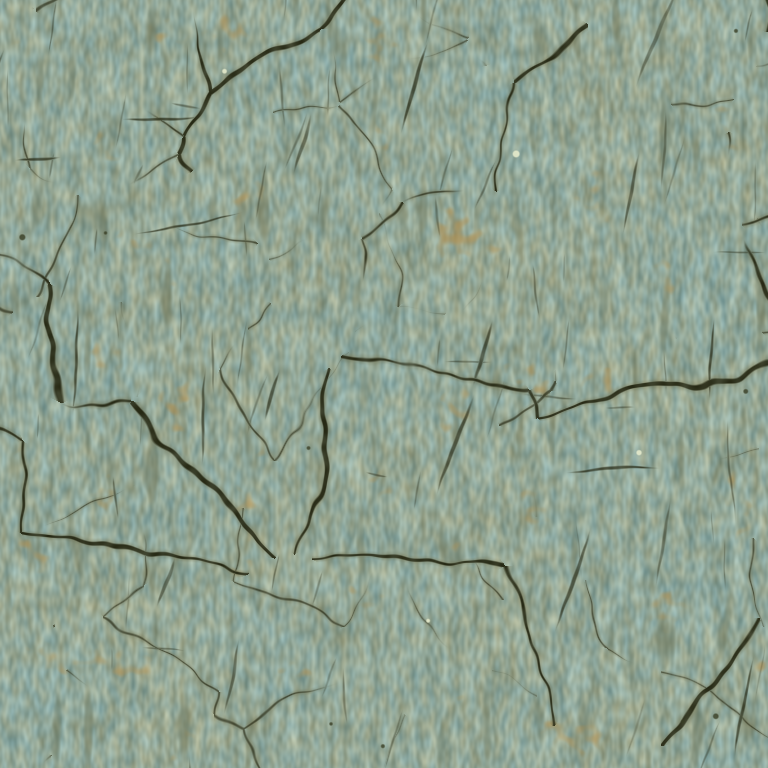
This texture is drawn by a WebGL 2 fragment shader. Its source:

```glsl
#version 300 es
precision highp float;

uniform vec2 u_resolution;
out vec4 fragColor;

vec2 hash2(vec2 p) {
    vec3 q = fract((p.xyx + 17.0) * vec3(0.1031, 0.1030, 0.0973));
    q += dot(q, q.yzx + 33.33);
    return fract((q.xx + q.yz) * q.zy);
}

float cornerSlope(vec2 corner, vec2 offset) {
    float angle = 6.2832 * hash2(corner).x;
    return dot(vec2(cos(angle), sin(angle)), offset);
}

float gradientNoise(vec2 p) {
    vec2 i = floor(p), f = fract(p);
    vec2 u = f * f * f * (f * (f * 6.0 - 15.0) + 10.0);
    vec2 e = vec2(1.0, 0.0);
    return mix(mix(cornerSlope(i, f), cornerSlope(i + e, f - e), u.x),
               mix(cornerSlope(i + e.yx, f - e.yx), cornerSlope(i + 1.0, f - 1.0), u.x), u.y);
}

vec2 noisePair(vec2 p) {
    return vec2(gradientNoise(p), gradientNoise(p + 41.7));
}

vec2 cellSite(vec2 cell) {
    return cell + 0.08 + 0.84 * hash2(cell);
}

// Broken cell borders: x is the dark core, y the worn rim
vec2 cracks(vec2 p, float scale, float bias, float maxWidth, float soft) {
    vec2 q = p * scale, home = vec2(0.0), rival = vec2(0.0);
    float nearest = 1e3, border = 1e3;
    for (int k = 0; k < 9; k++) {
        vec2 cell = floor(q) + vec2(k % 3 - 1, k / 3 - 1);
        float d = distance(q, cellSite(cell));
        if (d < nearest) { nearest = d; home = cell; }
    }
    vec2 a = cellSite(home) - q;
    for (int k = 0; k < 25; k++) {
        vec2 cell = home + vec2(k % 5 - 2, k / 5 - 2);
        if (cell == home) continue;
        vec2 b = cellSite(cell) - q;
        float d = dot(0.5 * (a + b), normalize(b - a));
        if (d < border) { border = d; rival = cell; }
    }
    border /= scale;
    float opening = hash2(home + rival + 5.0).x + 0.6 * gradientNoise(p * 6.0 + scale) - bias;
    float width = maxWidth * clamp(0.25 + opening * 1.6, 0.0, 1.0);
    float present = smoothstep(0.0, 0.12, opening);
    return present * vec2(1.0 - smoothstep(width - soft, width + soft, border),
                          1.0 - smoothstep(0.0, 2.0 * width + 0.004, border));
}

// Short tapered splits, mostly close to upright
float splits(vec2 p, float scale, float share, float maxWidth, float soft) {
    vec2 q = p * scale;
    float ink = 0.0;
    for (int k = 0; k < 9; k++) {
        vec2 cell = floor(q) + vec2(k % 3 - 1, k / 3 - 1);
        vec2 look = hash2(cell + 71.0), kind = hash2(cell + 133.0);
        if (kind.x > share) continue;
        float angle = mix(-0.1, 0.4, look.x) + (kind.y > 0.86 ? 1.4 : 0.0);
        vec2 along = vec2(sin(angle), cos(angle));
        vec2 d = q - cellSite(cell + 19.0) + 19.0;
        float t = dot(d, along) / mix(0.16, 0.46, look.y);
        float side = abs(dot(d, vec2(along.y, -along.x))) / scale;
        float width = maxWidth * (1.0 - min(t * t, 1.0)) * mix(0.5, 1.0, look.x);
        float line = 1.0 - smoothstep(width - soft, width + soft, side);
        ink = max(ink, line * (1.0 - smoothstep(0.6, 1.0, abs(t))) * mix(0.45, 1.0, kind.y));
    }
    return ink;
}

float specks(vec2 p, float scale, float share, float radius, float soft) {
    vec2 cell = floor(p * scale), pick = hash2(cell + 211.0);
    vec2 center = (cell + 0.2 + 0.6 * hash2(cell + 87.0)) / scale;
    float size = radius * mix(0.5, 1.0, pick.y);
    return step(pick.x, share) * (1.0 - smoothstep(size - soft, size + soft, distance(p, center)));
}

void main() {
    vec2 p = gl_FragCoord.xy / min(u_resolution.x, u_resolution.y);
    float soft = max(0.0013, 0.7 / min(u_resolution.x, u_resolution.y));

    // Painted ground with upright fibres
    float tone = 0.10 * gradientNoise(p * vec2(85.0, 14.0))
               + 0.12 * gradientNoise(p * vec2(170.0, 65.0) + 9.0)
               + 0.06 * gradientNoise(p * vec2(38.0, 26.0) + 23.0);
    vec3 color = vec3(0.577, 0.655, 0.592) + tone;
    color += vec3(-0.07, 0.0, 0.07) * gradientNoise(p * vec2(95.0, 45.0) + 57.0);
    color += vec3(-0.03, 0.0, 0.03) * gradientNoise(p * 7.0 + 3.0);

    // Faint brown streaks and ochre stains
    float streak = smoothstep(0.26, 0.55, gradientNoise(p * vec2(48.0, 9.0) + 77.0));
    color = mix(color, vec3(0.43, 0.46, 0.35), 0.5 * streak);
    float stain = gradientNoise(p * 11.0 + 13.0) + 0.35 * gradientNoise(p * 60.0);
    color = mix(color, vec3(0.70, 0.56, 0.30), 0.65 * smoothstep(0.42, 0.68, stain));

    // Cracks over a bent domain
    vec2 bent = p + 0.028 * noisePair(p * 7.0) + 0.007 * noisePair(p * 30.0);
    vec2 main_ = cracks(bent, 4.2, 0.50, 0.0031, soft);
    vec2 fine = cracks(bent + 3.0, 7.5, 0.76, 0.0017, soft);
    float upright = splits(p + 0.3 * (bent - p), 6.0, 0.75, 0.0026, soft);
    float hairs = splits(p + 0.3 * (bent - p) + 5.0, 10.0, 0.5, 0.0014, soft);
    float rim = max(main_.y, 0.7 * fine.y);
    color = mix(color, vec3(0.44, 0.44, 0.31), 0.45 * rim);
    float ink = max(max(main_.x, 0.7 * fine.x), max(0.85 * upright, 0.5 * hairs));
    ink *= 0.88 + 0.3 * gradientNoise(p * 70.0 + 31.0);
    color = mix(color, vec3(0.15, 0.16, 0.08), clamp(ink, 0.0, 1.0));

    // Pale and dark specks
    color = mix(color, vec3(0.90, 0.92, 0.80), 0.9 * specks(p, 8.0, 0.12, 0.0045, soft));
    color = mix(color, vec3(0.22, 0.24, 0.14), 0.8 * specks(p + 2.0, 11.0, 0.12, 0.004, soft));

    fragColor = vec4(clamp(color, 0.0, 1.0), 1.0);
}
```
